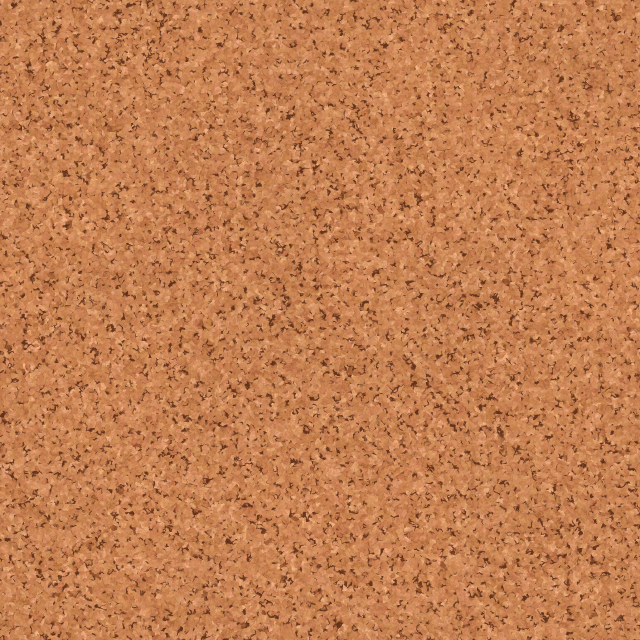
Write a Shadertoy shader that draws this texture.

```glsl
// Pressed cork board: small ragged flakes in tan and orange browns.
// A Voronoi pattern with stretched, turned and weighted cells gives the flakes;
// streaks and specks roughen them, and noise opens short dark nicks at their seams.

float hash(vec2 p) {
    return fract(sin(dot(p, vec2(127.1, 311.7))) * 43758.5453);
}

vec2 hash2(vec2 p) {
    return vec2(hash(p), hash(p + 57.3));
}

float noise(vec2 p) {
    vec2 i = floor(p), f = fract(p);
    f = f * f * (3.0 - 2.0 * f);
    return mix(mix(hash(i), hash(i + vec2(1, 0)), f.x),
               mix(hash(i + vec2(0, 1)), hash(i + vec2(1, 1)), f.x), f.y);
}

// Flake colour from dark tan to pale peach
vec3 flakeColor(float t) {
    vec3 c = mix(vec3(0.69, 0.405, 0.23), vec3(0.785, 0.50, 0.31), smoothstep(0.0, 0.30, t));
    c = mix(c, vec3(0.835, 0.565, 0.372), smoothstep(0.35, 0.68, t));
    return mix(c, vec3(0.93, 0.68, 0.50), smoothstep(0.72, 1.05, t));
}

vec3 cork(vec2 uv) {
    // Warp at two scales so that the flake outlines turn ragged
    vec2 p = uv * 132.0;
    p += 0.5 * (vec2(noise(p * 1.6), noise(p * 1.6 + 31.0)) - 0.5);
    p += 0.4 * (vec2(noise(p * 3.7 + 7.0), noise(p * 3.7 + 43.0)) - 0.5);
    vec2 base = floor(p);

    // Nearest and second nearest flake
    float nearest = 9.0, second = 9.0;
    vec2 id = base, local = vec2(0.0);
    for (int y = -2; y <= 2; y++) {
        for (int x = -2; x <= 2; x++) {
            vec2 cell = base + vec2(x, y);
            vec2 rnd = hash2(cell + 11.0);
            vec2 d = p - cell - hash2(cell);
            float a = rnd.x * 3.1416;
            d = mat2(cos(a), -sin(a), sin(a), cos(a)) * d;
            d *= vec2(0.75, 1.35);
            float dist = length(d) - 0.4 * rnd.y;
            if (dist < nearest) {
                second = nearest;
                nearest = dist;
                id = cell;
                local = d;
            } else {
                second = min(second, dist);
            }
        }
    }
    float edge = second - nearest;

    // Flake tone, broken up by streaks along the flake and fine specks
    float streak = noise(local * vec2(2.0, 4.5) + id * 7.0) - 0.5;
    float speck = noise(uv * 300.0) - 0.5;
    float tone = 0.53 + 0.68 * (hash(id + 23.0) - 0.5) + 0.42 * streak + 0.34 * speck;
    vec3 col = flakeColor(tone);
    col += vec3(0.004, -0.009, 0.012) * (2.0 * hash(id + 71.0) - 1.0);

    // Tilt shading
    col *= 1.0 + 0.16 * dot(local, hash2(id + 37.0) - 0.5);

    // A few flakes of dark bark
    float bark = step(0.991, hash(id + 91.0));
    col = mix(col, vec3(0.56, 0.30, 0.16) * (1.0 + 0.4 * speck), bark * 0.75);

    // Uneven faint seams, with short dark nicks scattered along them
    float seam = 1.0 - smoothstep(0.0, 0.2, edge);
    col *= 1.0 - vec3(0.13, 0.17, 0.20) * seam * noise(p * 1.3 + 61.0);
    float open = smoothstep(0.62, 0.84, noise(p * 1.45 + 17.0));
    float nick = open * (1.0 - smoothstep(0.10, 0.42, edge));
    col = mix(col, vec3(0.34, 0.16, 0.08), 0.88 * nick);

    // Broad mottling of the sheet
    return col * (1.0 + 0.03 * (noise(uv * 9.0) - 0.5));
}

void mainImage(out vec4 fragColor, in vec2 fragCoord) {
    // Four samples per pixel smooth the flake edges
    vec3 col = vec3(0.0);
    for (int i = 0; i < 4; i++) {
        vec2 offset = vec2(i % 2, i / 2) * 0.5 - 0.25;
        col += cork((fragCoord + offset) / iResolution.y);
    }
    fragColor = vec4(col * 0.25, 1.0);
}
```
